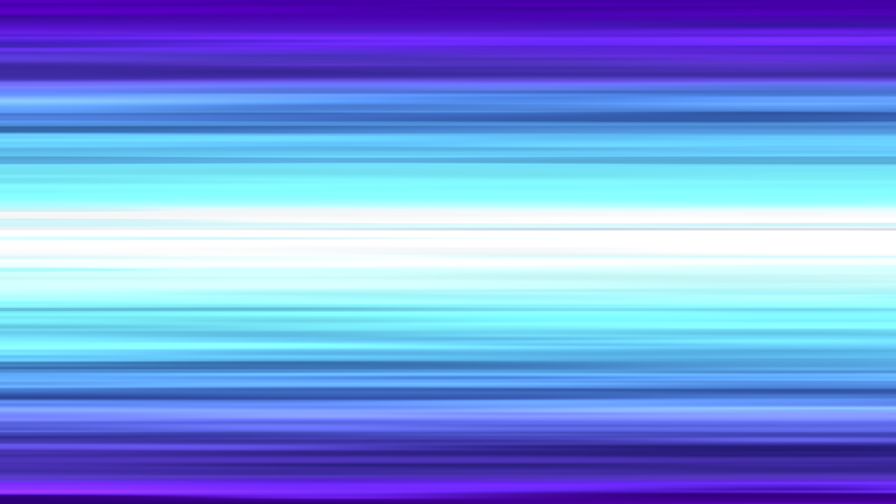
Give the GLSL for this background, as a WebGL 2 fragment shader.

```glsl
#version 300 es
precision highp float;

uniform vec2 u_resolution;
out vec4 fragColor;

const vec3 PURPLE = vec3(0.29, 0.00, 0.69);
const vec3 VIOLET = vec3(0.37, 0.13, 0.88);
const vec3 INDIGO = vec3(0.28, 0.19, 0.69);
const vec3 PERIWINKLE = vec3(0.37, 0.42, 0.92);
const vec3 BLUE = vec3(0.34, 0.57, 0.92);
const vec3 SKY = vec3(0.40, 0.79, 0.98);
const vec3 CYAN = vec3(0.50, 0.96, 1.00);
const vec3 ICE = vec3(0.82, 1.00, 0.99);
const vec3 WHITE = vec3(1.0);

// Bands: centre height, half thickness, strength at left, strength at right
const vec4 DARK_BANDS[12] = vec4[12](
    vec4(0.955, 0.018, 0.50, 0.50), vec4(0.857, 0.015, 0.75, 0.60),
    vec4(0.768, 0.009, 0.75, 0.85), vec4(0.743, 0.008, 0.95, 0.40),
    vec4(0.682, 0.007, 0.60, 0.50), vec4(0.545, 0.003, 0.12, 0.40),
    vec4(0.386, 0.004, 0.50, 0.30), vec4(0.275, 0.009, 0.95, 0.25),
    vec4(0.219, 0.011, 0.85, 0.80), vec4(0.137, 0.006, 0.60, 0.50),
    vec4(0.108, 0.014, 0.20, 0.70), vec4(0.070, 0.012, 0.50, 0.50));
const vec4 LIGHT_BANDS[8] = vec4[8](
    vec4(0.918, 0.009, 0.60, 0.70), vec4(0.893, 0.014, 0.90, 0.00),
    vec4(0.803, 0.012, 0.80, 0.65), vec4(0.720, 0.012, 0.80, 0.30),
    vec4(0.252, 0.008, 0.60, 0.80), vec4(0.178, 0.014, 0.65, 0.65),
    vec4(0.113, 0.007, 0.90, 0.00), vec4(0.033, 0.012, 0.50, 0.60));

float hash(vec2 p) {
    vec3 q = fract(p.xyx * 0.1031);
    q += dot(q, q.yzx + 33.33);
    return fract((q.x + q.y) * q.z);
}

float noise(vec2 p) {
    vec2 cell = floor(p);
    vec2 f = fract(p);
    f = f * f * (3.0 - 2.0 * f);
    float low = mix(hash(cell), hash(cell + vec2(1, 0)), f.x);
    float high = mix(hash(cell + vec2(0, 1)), hash(cell + vec2(1, 1)), f.x);
    return mix(low, high, f.y);
}

// Long horizontal fibres in three thicknesses, centred on zero
float streaks(vec2 uv) {
    float sum = 0.0;
    float rows = 38.0;
    float weight = 0.5;
    for (int i = 0; i < 3; i++) {
        float layer = float(i);
        sum += weight * (noise(vec2(uv.x * (1.3 + layer) + layer * 17.0, uv.y * rows)) - 0.5);
        rows *= 2.1;
        weight *= 0.8;
    }
    return sum;
}

vec3 blend(vec3 below, vec3 above, float from, float to, float y) {
    return mix(below, above, smoothstep(from, to, y));
}

// Vertical glow: violet edges, cyan flanks, white core
vec3 glow(float y) {
    vec3 c = blend(PURPLE * 0.8, VIOLET, 0.012, 0.028, y);
    c = blend(c, INDIGO, 0.042, 0.060, y);
    c = blend(c, PERIWINKLE, 0.095, 0.160, y);
    c = blend(c, BLUE, 0.170, 0.225, y);
    c = blend(c, SKY, 0.220, 0.300, y);
    c = blend(c, CYAN, 0.300, 0.365, y);
    c = blend(c, ICE, 0.375, 0.450, y);
    c = blend(c, WHITE, 0.465, 0.500, y);
    c = blend(c, CYAN, 0.565, 0.625, y);
    c = blend(c, SKY, 0.640, 0.705, y);
    c = blend(c, BLUE, 0.715, 0.765, y);
    c = blend(c, PERIWINKLE, 0.790, 0.845, y);
    c = blend(c, INDIGO, 0.835, 0.860, y);
    c = blend(c, VIOLET, 0.870, 0.915, y);
    return blend(c, PURPLE, 0.930, 0.985, y);
}

// Soft band whose thickness wavers along its length
float bandMask(vec4 band, vec2 uv, float pixel) {
    float waver = noise(vec2(uv.x * 2.5, band.x * 91.0));
    float halfSize = band.y * mix(0.75, 1.15, waver);
    float edge = max(pixel, band.y * 0.3);
    float inside = 1.0 - smoothstep(-edge, edge, abs(uv.y - band.x) - halfSize);
    return inside * mix(band.z, band.w, smoothstep(0.15, 0.75, uv.x));
}

void main() {
    vec2 uv = gl_FragCoord.xy / u_resolution;
    float pixel = 1.0 / u_resolution.y;
    float fibre = streaks(uv);

    // Fibres shift the gradient slightly so its colours interleave
    vec3 color = glow(uv.y + fibre * 0.035);

    for (int i = 0; i < 12; i++) {
        float mask = bandMask(DARK_BANDS[i], uv, pixel);
        color = mix(color, color * vec3(0.60, 0.63, 0.74), mask);
    }
    for (int i = 0; i < 8; i++) {
        float mask = bandMask(LIGHT_BANDS[i], uv, pixel);
        color = mix(color, color * 1.22 + 0.03, mask);
    }

    // Fibre contrast fades towards the white core
    float contrast = mix(0.12, 0.75, smoothstep(0.05, 0.30, abs(uv.y - 0.53)));
    color *= 1.0 + fibre * contrast * vec3(1.2, 1.0, 0.75);

    // Fine cyan threads across the core
    float thread = smoothstep(0.68, 0.90, noise(vec2(uv.x * 1.7 + 5.0, uv.y * 110.0)));
    float core = 1.0 - smoothstep(0.06, 0.16, abs(uv.y - 0.49));
    color = mix(color, color * vec3(0.76, 0.96, 0.98), thread * core * 0.7);

    fragColor = vec4(clamp(color, 0.0, 1.0), 1.0);
}
```
